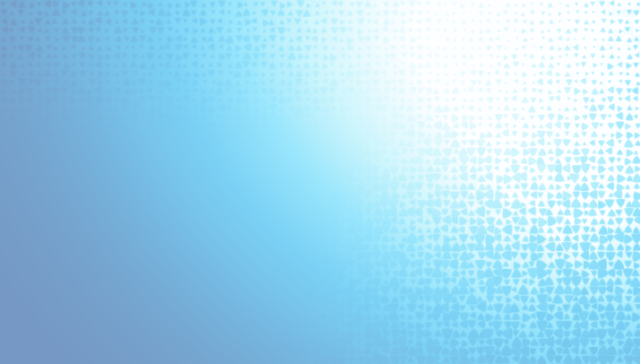
Write a WebGL 1 fragment shader that draws this background.

```glsl
precision highp float;

uniform vec2 u_resolution;

#define CELLS 42.0
#define JITTER 0.36
#define EDGE_BLUR 0.09
#define GLOW_CENTER vec2(0.80, 0.87)
#define GLOW_SIZE vec2(0.59, 0.93)
#define GLOW_SKEW 0.10
#define GLOW_PEAK 1.08
#define RIGHT_CONTRAST 0.37
#define TOP_CONTRAST 0.12
#define LOW_COVERAGE 0.62
#define HIGH_COVERAGE 0.15

const vec3 SLATE = vec3(0.46, 0.60, 0.77);
const vec3 STEEL = vec3(0.46, 0.72, 0.88);
const vec3 SKY = vec3(0.48, 0.82, 0.96);
const vec3 AQUA = vec3(0.60, 0.90, 0.99);
const vec3 ICE = vec3(0.80, 0.96, 0.99);
const vec3 WHITE = vec3(0.99, 0.995, 1.0);

vec3 hash32(vec2 p) {
  vec3 q = fract(p.xyx * vec3(0.1031, 0.1030, 0.0973));
  q += dot(q, q.yxz + 33.33);
  return fract((q.xxy + q.yzz) * q.zyx);
}

// Colour ramp from shade to light
vec3 ramp(float t) {
  vec3 c = mix(SLATE, STEEL, clamp(t / 0.27, 0.0, 1.0));
  c = mix(c, SKY, clamp((t - 0.27) / 0.21, 0.0, 1.0));
  c = mix(c, AQUA, clamp((t - 0.48) / 0.18, 0.0, 1.0));
  c = mix(c, ICE, clamp((t - 0.66) / 0.17, 0.0, 1.0));
  return mix(c, WHITE, clamp((t - 0.83) / 0.19, 0.0, 1.0));
}

// Broad, slightly skewed glow with a deeper far shade
float glow(vec2 uv) {
  vec2 d = uv - GLOW_CENTER;
  d.x += GLOW_SKEW * d.y;
  d /= GLOW_SIZE;
  float light = GLOW_PEAK * exp(-dot(d, d));
  return light - 0.08 * (1.0 - smoothstep(0.1, 0.4, light));
}

// Triangle with softly rounded corners
float roundedTriangle(vec2 p) {
  float edge = max(0.866 * abs(p.x) + 0.5 * p.y, -p.y);
  return mix(edge, length(p) * 0.8, 0.4);
}

// Distance to scattered flakes of varied size and direction
float flakes(vec2 p, float radius) {
  vec2 cell = floor(p);
  float nearest = 10.0;
  for (int j = -1; j <= 1; j++) {
    for (int i = -1; i <= 1; i++) {
      vec2 id = cell + vec2(float(i), float(j));
      vec3 rnd = hash32(id);
      vec2 q = p - id - 0.5 - (rnd.xy - 0.5) * JITTER;
      float turn = fract(rnd.z * 7.0 + rnd.x);
      if (turn < 0.3) q = q.yx;
      if (rnd.y > 0.5) q = -q;
      nearest = min(nearest, roundedTriangle(q) - radius * mix(0.6, 1.35, rnd.z));
    }
  }
  return nearest;
}

void main() {
  vec2 uv = gl_FragCoord.xy / u_resolution;
  vec2 grid = gl_FragCoord.xy / u_resolution.y * CELLS;
  float blur = EDGE_BLUR + 0.5 * CELLS / u_resolution.y;

  // Flake strength on the right and along the top, calm in between
  float right = smoothstep(0.50, 1.0, uv.x - 0.2 * (uv.y - 0.5));
  right *= mix(0.5, 1.0, smoothstep(0.0, 0.45, uv.y));
  float top = smoothstep(0.58, 1.0, uv.y) * (1.0 - smoothstep(0.45, 0.85, uv.x));
  float contrast = RIGHT_CONTRAST * right + TOP_CONTRAST * top;

  // Dark flakes grow downward until only light gaps remain
  float coverage = mix(LOW_COVERAGE, HIGH_COVERAGE, smoothstep(0.3, 0.95, uv.y));
  coverage += 0.12 * top;
  float dist = flakes(grid, sqrt(coverage / 4.6));
  float mask = 1.0 - smoothstep(-blur, blur, dist);

  // Small tone changes between tiles
  float tone = (hash32(floor(grid) + 71.0).x - 0.5) * contrast * 0.2;

  float light = min(glow(uv), 1.04) + contrast * (coverage - mask) + tone;
  gl_FragColor = vec4(ramp(light), 1.0);
}
```
